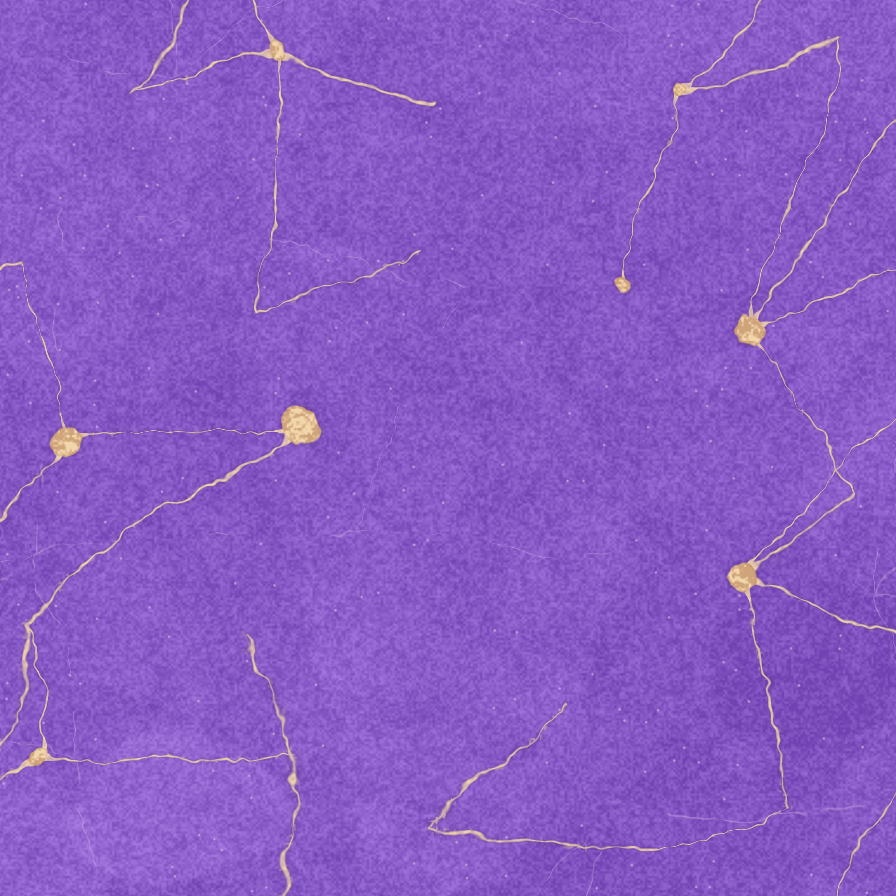
This texture is drawn by a Shadertoy shader. Its source:

```glsl
// Violet handmade paper with creases, stains and a branching net of gold veins and beads.
#define DEEP_VIOLET vec3(0.495, 0.315, 0.745)
#define LIGHT_VIOLET vec3(0.57, 0.39, 0.81)
#define PALE_LILAC vec3(0.80, 0.67, 0.88)
#define PALE_GOLD vec3(0.95, 0.84, 0.67)
#define DARK_GOLD vec3(0.74, 0.54, 0.38)
#define NET_CELLS 5.0
#define HAIR_CELLS 3.6
#define VEIN_WIDTH 0.0014
#define BEAD_RADIUS 0.017
#define GRAIN_CELLS 380.0
#define GRAIN_GAIN 2.4

float hash(vec2 p) {
    vec3 q = fract(p.xyx * 0.1031);
    q += dot(q, q.yzx + 33.33);
    return fract((q.x + q.y) * q.z);
}

vec2 hash2(vec2 p) { return vec2(hash(p), hash(p + 57.3)); }

float noise(vec2 p) {
    vec2 i = floor(p), f = fract(p);
    f = f * f * (3.0 - 2.0 * f);
    return mix(mix(hash(i), hash(i + vec2(1, 0)), f.x),
               mix(hash(i + vec2(0, 1)), hash(i + vec2(1, 1)), f.x), f.y);
}

vec2 wobble(vec2 p, float cells) {
    return vec2(noise(p * cells + 3.7), noise(p * cells + 71.2)) - 0.5;
}

float segment(vec2 p, vec2 a, vec2 b) {
    vec2 ab = b - a;
    return length(p - a - ab * clamp(dot(p - a, ab) / dot(ab, ab), 0.0, 1.0));
}

vec2 node(vec2 id, float cells, float seed) {
    return (id + 0.5 + 0.76 * (hash2(id + seed) - 0.5)) / cells;
}

// x: distance to the nearest vein scaled by its strength, y: distance to the nearest bead
vec2 network(vec2 p, vec2 beadP, float cells, float seed, float density) {
    vec2 home = floor(p * cells), best = vec2(1.0);
    for (int j = -2; j <= 1; j++)
    for (int i = -2; i <= 1; i++) {
        vec2 id = home + vec2(i, j);
        vec2 a = node(id, cells, seed);
        float chance = density * mix(0.35, 1.0, smoothstep(0.05, 0.3, abs(a.x - 0.5)));
        for (int k = 0; k < 3; k++) {
            vec2 dir = k == 0 ? vec2(0, 1) : k == 1 ? vec2(1, 0) : vec2(1, 1);
            float pick = hash(id + seed + 19.0 * float(k + 1));
            if (pick > chance * (k == 2 ? 0.4 : 1.0)) continue;
            float strength = mix(0.45, 1.3, hash(id + seed + 7.0 * float(k + 1)));
            best.x = min(best.x, segment(p, a, node(id + dir, cells, seed)) / strength);
        }
        float size = hash(id + seed + 101.0);
        float radius = BEAD_RADIUS * mix(0.35, 1.1, size);
        if (hash(id + seed + 133.0) < chance) best.y = min(best.y, length(beadP - a) - radius);
    }
    return best;
}

// Cellular facets: signed tone that is strongest along the creases
float facets(vec2 p) {
    vec2 home = floor(p);
    float near = 9.0, second = 9.0, tone = 0.0;
    for (int j = -1; j <= 1; j++)
    for (int i = -1; i <= 1; i++) {
        vec2 id = home + vec2(i, j);
        float d = length(id + hash2(id + 5.0) - p);
        if (d < near) { second = near; near = d; tone = hash(id + 31.0) - 0.5; }
        else second = min(second, d);
    }
    float edge = second - near;
    return tone * smoothstep(0.0, 0.05, edge) * exp(-2.0 * edge);
}

void mainImage(out vec4 fragColor, in vec2 fragCoord) {
    vec2 p = fragCoord / iResolution.y;
    float px = 1.0 / iResolution.y;

    // Paper: broad waves, creases and fine grain
    vec2 bent = p + 0.05 * wobble(p, 6.0);
    float grain = 0.65 * noise(p * GRAIN_CELLS) + 0.35 * noise(p * GRAIN_CELLS * 0.5) - 0.5;
    float tone = 0.43 + 0.12 * sin(5.0 * bent.x + 3.0 * bent.y) + 0.1 * sin(9.0 * bent.y - 4.0 * bent.x + 1.0);
    tone += 0.75 * facets(mat2(2.2, 1.3, -1.0, 1.9) * bent + 4.0);
    tone += 0.5 * (noise(p * 24.0) - 0.5) + 0.3 * (noise(p * 70.0) - 0.5);

    // Stains with a faint rim
    for (int i = 0; i < 2; i++) {
        vec2 centre = vec2(0.2 + 0.72 * float(i), 0.1 + 0.15 * float(i));
        float d = length((bent - centre) * vec2(0.85, 1.1)) - 0.1;
        float side = i == 0 ? 0.55 : -0.4;
        tone += side * smoothstep(0.004, -0.004, d) * (0.6 + 0.4 * exp(d * 30.0));
    }
    vec3 color = mix(DEEP_VIOLET, LIGHT_VIOLET, clamp(tone + GRAIN_GAIN * grain, -0.7, 2.0));

    // Hairline cracks, broken along their length
    vec2 fine = 0.012 * wobble(p, 32.0) + 0.005 * wobble(p, 110.0);
    float hair = network(bent + fine, bent, HAIR_CELLS, 211.0, 0.75).x;
    float broken = smoothstep(0.35, 0.65, noise(p * 45.0)) * (0.4 + 0.6 * noise(p * 200.0));
    color = mix(color, PALE_LILAC, 0.6 * broken * smoothstep(0.0006 + px, 0.0, hair));

    // Lilac specks
    vec2 speckId = floor(p * 70.0);
    vec2 speckAt = (speckId + 0.2 + 0.6 * hash2(speckId)) / 70.0;
    float speck = smoothstep(0.0012 + px, 0.0004, length(p - speckAt));
    color = mix(color, PALE_LILAC, 0.8 * speck * step(0.95, hash(speckId + 9.0)));

    // Gold veins that swell near beads, with loose dust beside them
    vec2 net = network(bent + fine, bent + 0.5 * fine, NET_CELLS, 47.0, 0.55);
    float width = VEIN_WIDTH * (0.25 + 1.3 * noise(p * 55.0)) + 0.003 * smoothstep(0.014, 0.0, net.y);
    float vein = smoothstep(px, -px, net.x - width) * (0.65 + 0.35 * noise(p * 260.0));
    float dust = smoothstep(0.72, 0.85, noise(p * 240.0)) * smoothstep(0.007, 0.0, net.x) * noise(p * 20.0);
    float bead = smoothstep(px, -px, net.y + 0.003 * (noise(p * 160.0) - 0.5));
    float shade = smoothstep(0.3, 0.75, 0.5 + grain + 0.5 * (noise(p * 90.0) - 0.5));
    vec3 gold = mix(DARK_GOLD, PALE_GOLD, 0.35 + 0.65 * shade);
    gold = mix(gold, DARK_GOLD, 0.45 * bead * smoothstep(-0.003, 0.0, net.y));
    color *= 1.0 - 0.1 * smoothstep(0.006, 0.0, min(net.x, max(net.y, 0.0)));
    color = mix(color, PALE_GOLD, max(vein, 0.7 * dust));
    color = mix(color, gold, bead);

    fragColor = vec4(clamp(color, 0.0, 1.0), 1.0);
}
```
